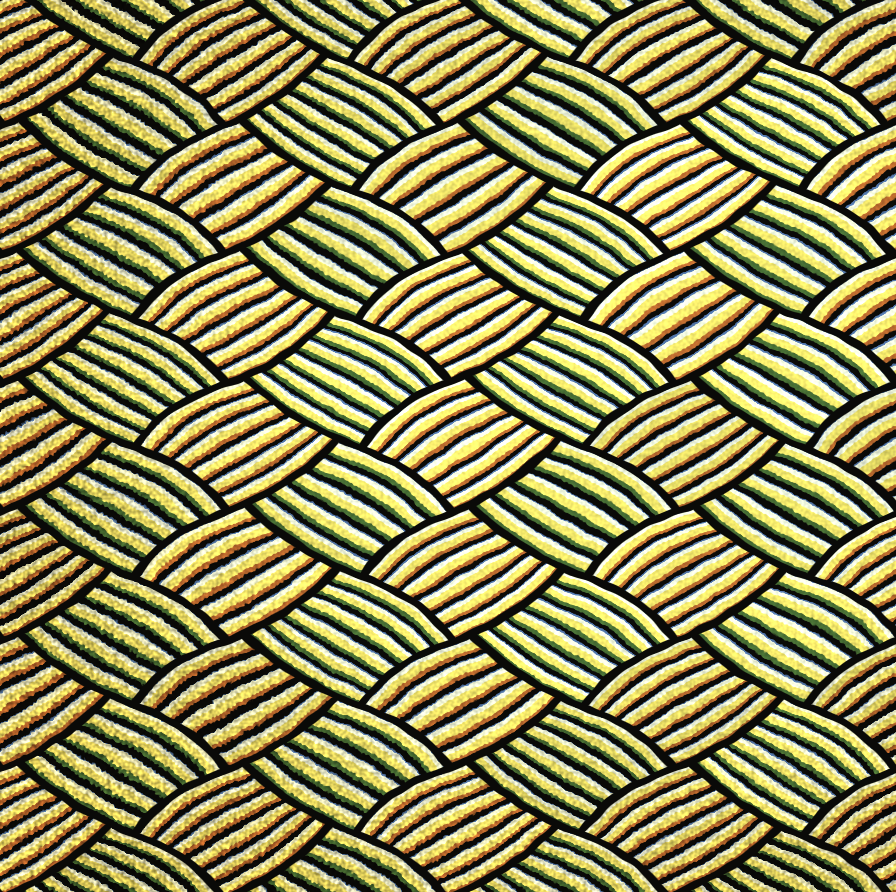
Give the GLSL for this pattern, as a WebGL 2 fragment shader.

```glsl
#version 300 es
precision highp float;

uniform vec2 u_resolution;
out vec4 fragColor;

const float PI = 3.14159265;
const vec2 PERIOD = vec2(0.2492, 0.1442);
const vec2 CENTRE = vec2(0.510, 0.502);

const vec3 YELLOW = vec3(0.95, 0.91, 0.42);
const vec3 INK = vec3(0.04, 0.04, 0.03);
const vec3 CREAM = vec3(0.95, 0.98, 0.88);
const vec3 GREEN = vec3(0.27, 0.42, 0.20);
const vec3 BROWN = vec3(0.72, 0.41, 0.18);
const vec3 SLATE = vec3(0.32, 0.46, 0.66);

float hash(vec2 p) {
  vec3 q = fract(vec3(p.xyx) * 0.1031);
  q += dot(q, q.yzx + 33.33);
  return fract((q.x + q.y) * q.z);
}

float cornerSlope(vec2 corner, vec2 offset) {
  float angle = 2.0 * PI * hash(corner + 47.0);
  return dot(vec2(cos(angle), sin(angle)), offset);
}

float gradientNoise(vec2 p) {
  vec2 i = floor(p);
  vec2 f = fract(p);
  vec2 w = f * f * f * (f * (f * 6.0 - 15.0) + 10.0);
  vec2 e = vec2(0.0, 1.0);
  float low = mix(cornerSlope(i, f), cornerSlope(i + e.yx, f - e.yx), w.x);
  float high = mix(cornerSlope(i + e.xy, f - e.xy), cornerSlope(i + e.yy, f - e.yy), w.x);
  return mix(low, high, w.y);
}

float edge(float at, float x, float soft) {
  return smoothstep(at - soft, at + soft, x);
}

// Offset that breaks a grid line where strands tuck under each other
float stagger(float line, float along, float start, float amount) {
  float saw = 2.0 * fract((along - start) * 0.5) - 1.0;
  float s = sin(PI * line);
  return amount * s * s * saw * abs(saw);
}

// Diagonal grid with barrel-shaped sides and arched strands
vec2 weaveGrid(vec2 p, float bulge, float arch) {
  vec2 q = (p - CENTRE) / PERIOD;
  vec2 g = vec2(q.y + q.x, q.y - q.x);
  vec2 c = cos(PI * g.yx);
  g += vec2(bulge, -bulge) * c * sin(PI * g) - arch * abs(c);
  float tuckU = stagger(g.x, g.y, 0.5 + floor(g.x), 0.07);
  float tuckV = stagger(g.y, g.x, -0.5 - floor(g.y), 0.10);
  return g - vec2(tuckU, tuckV);
}

// Columns lean towards the left near the top
float columnSway(vec2 p, float amount) {
  return amount * (cos(4.2 * (p.y - 0.38)) - 0.4) * smoothstep(0.1, 0.5, p.x);
}

// Shading across one strand, from its lower to its upper side
vec3 strandColor(float t, vec3 shade, vec3 shine, float lineWidth, float shadeEnd, float soft) {
  vec3 color = mix(INK, shade, edge(lineWidth, t, soft));
  color = mix(color, YELLOW, edge(shadeEnd, t, soft));
  color = mix(color, shine, edge(0.63, t, soft));
  color = mix(color, SLATE, edge(0.83, t, soft * 0.7));
  return mix(color, INK, edge(1.01 - lineWidth, t, soft * 0.8));
}

void main() {
  vec2 uv = gl_FragCoord.xy / u_resolution;
  float pixel = length(1.0 / (PERIOD * u_resolution));

  // Uneven hand-drawn layout
  vec2 drift = vec2(gradientNoise(uv * 5.0), gradientNoise(uv * 5.0 + 31.0));
  vec2 jitter = vec2(gradientNoise(uv * 42.0 + 9.0), gradientNoise(uv * 42.0 + 73.0));
  vec2 place = uv + 0.004 * drift + 0.002 * jitter;
  place.x -= columnSway(uv, 0.010);
  vec2 grid = weaveGrid(place, 0.055, 0.02);

  // Alternate the direction of neighbouring patches
  vec2 cell = floor(grid + 0.5);
  vec2 local = grid - cell;
  bool rising = mod(cell.x + cell.y, 2.0) < 0.5;
  vec2 patchPos = rising ? local : local.yx;

  // Wear grows away from the bright middle right
  float wear = smoothstep(0.22, 0.75, distance(uv, vec2(0.68, 0.57)));
  float grain = gradientNoise(uv * 256.0 + 0.37) + 0.5 * gradientNoise(uv * 120.0 + 17.0);

  // Five or six strands in each patch
  float count = 5.0 + step(0.45, hash(cell + 11.0));
  float across = (patchPos.y + 0.5) * count;
  float strand = floor(across);
  float tone = hash(cell * 7.0 + strand + 3.0);
  float patchTone = hash(cell * 3.0 + 29.0) - 0.5;
  float t = fract(across) + grain * mix(0.05, 0.11, wear);
  float lineWidth = 0.12 + 0.03 * (tone - 0.5) - 0.04 * patchTone + 0.025 * wear;
  float soft = max(0.03, 0.45 * pixel * count);

  vec3 shade = rising ? BROWN : GREEN;
  float shadeEnd = rising ? 0.28 + 0.06 * wear : 0.305;
  vec3 shine = mix(CREAM, YELLOW, 0.3 * wear * tone);
  vec3 color = strandColor(t, shade, shine, lineWidth, shadeEnd, soft);
  color *= 1.0 + 0.06 * (tone - 0.5) + 0.10 * patchTone + grain * mix(0.16, 0.50, wear);
  color *= mix(vec3(1.03), vec3(0.91, 0.87, 0.82), wear);

  // Dark outline around the patch
  float rim = 0.5 - max(abs(local.x), abs(local.y));
  float outline = 0.034 + 0.012 * gradientNoise(uv * 30.0);
  color = mix(INK, color, edge(outline, rim, max(0.007, 0.6 * pixel)));

  fragColor = vec4(clamp(color, 0.0, 1.0), 1.0);
}
```
